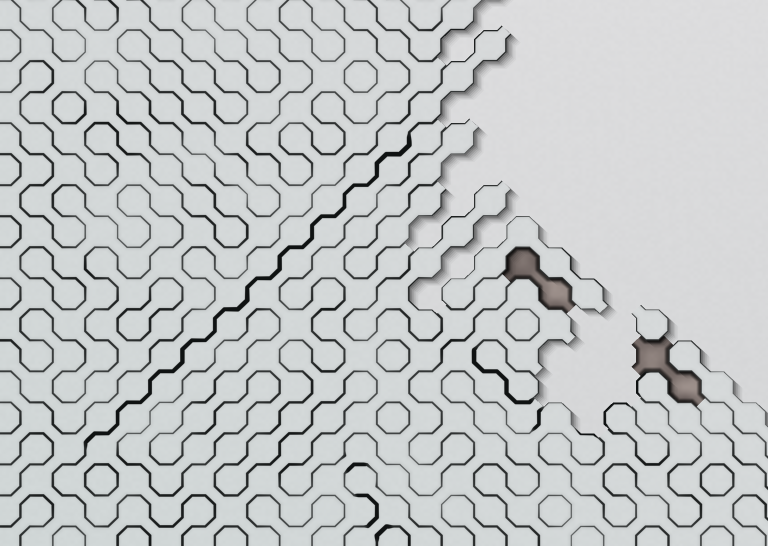
A Shadertoy shader for this pattern:

```glsl
// Pale wall relief of octagonal tiles fused into diagonal maze strips, broken away at the upper right.

float hash(vec2 p) {
    return fract(sin(dot(p, vec2(127.1, 311.7))) * 43758.5453);
}

float noise(vec2 p) {
    vec2 i = floor(p), f = fract(p);
    f = f * f * (3.0 - 2.0 * f);
    return mix(mix(hash(i), hash(i + vec2(1, 0)), f.x),
               mix(hash(i + vec2(0, 1)), hash(i + 1.0), f.x), f.y);
}

float segment(vec2 p, vec2 a, vec2 b) {
    vec2 ab = b - a;
    return length(p - a - ab * clamp(dot(p - a, ab) / dot(ab, ab), 0.0, 1.0));
}

// Direction in which a joint fuses its octagons: 1 rises to the right, -1 falls
float slant(vec2 id) {
    float across = id.x - id.y, along = id.x + id.y;
    float rising = 0.35;
    if (across > -3.0 && across < 6.0 && along > 5.0 && id.x < 16.0) rising = 0.9;
    if (abs(across + 0.5) < 1.0 && id.x > 1.0 && id.x < 13.0) rising = 1.0;
    if (id.x > 11.0 && id.x < 16.0 && id.y > 7.0) rising = 1.0;
    if (id.x > 9.0 && id.x < 13.0 && id.y > 14.0) rising = 0.1;
    if (id.x > 15.0 && along > 23.0) rising = 0.0;
    if (across == 14.0 && id.x > 17.0) rising = 1.0;
    return hash(id) < rising ? 1.0 : -1.0;
}

// Octagon that owns a point, counting its share of the joints
vec2 owner(vec2 c) {
    vec2 id = floor(c), f = fract(c) - 0.5;
    float s = slant(id);
    f.x *= s;
    vec2 side = abs(f.x - f.y) < 0.293 ? vec2(f.x + f.y) : f;
    side.x *= s;
    return id + step(0.0, side);
}

bool isHole(vec2 o) {
    float along = o.x + o.y;
    return (along == 25.0 && o.x > 15.0 && o.x < 18.0) ||
           (along == 26.0 && o.x > 19.0 && o.x < 22.0);
}

// Is the tile still on the wall?
bool isRaised(vec2 o) {
    float across = o.x - o.y, along = o.x + o.y;
    bool bare = o.x > 13.0 && along > (o.x < 20.0 ? 26.0 : 27.0);
    if (o.x < 16.0 && (across == -1.0 || across < -2.0)) bare = false;
    if (o == vec2(14, 13)) bare = false;
    bool channel = o.x > 12.0 && o.x < 16.0 && o.y > 7.0 &&
                   (across == 3.0 || across == 5.0 || o == vec2(14, 12));
    bool bay = across > 10.0 && across < 15.0 && along > 21.0 && along < 27.0;
    return !(bare || channel || bay || isHole(o));
}

// Distance to the seams between strips
float seam(vec2 c) {
    vec2 f = fract(c) - 0.5;
    f.x *= slant(floor(c));
    if (f.x < f.y) f = -f;
    vec2 a = vec2(0.293, 0), b = vec2(0, -0.293);
    return min(segment(f, a, b), min(segment(f, a, vec2(0.5, 0)), segment(f, b, vec2(0, -0.5))));
}

vec3 shade(vec2 uv, float pixel) {
    vec2 c = uv * vec2(23.7, 17.6) - 0.13;
    vec2 o = owner(c);
    float grain = 0.012 * (noise(c * 9.0) - 0.5);

    if (!isRaised(o)) {
        // Bare wall with soft shadows cast by the tiles up and to the left
        float shadow = 0.0;
        for (int k = 1; k <= 7; k++) {
            if (isRaised(owner(c + 0.055 * float(k) * vec2(-0.75, 0.66))))
                shadow += 0.19 - 0.02 * float(k);
        }
        vec3 wall = mix(vec3(0.83, 0.835, 0.84), vec3(0.865, 0.865, 0.87), uv.y);
        if (isHole(o)) {
            wall = mix(vec3(0.62, 0.57, 0.55), vec3(0.38, 0.34, 0.33), noise(c * 2.0));
            wall *= 1.0 - 0.65 * smoothstep(0.16, 0.03, seam(c));
        }
        return wall * (1.0 - 0.65 * min(shadow, 1.0)) + grain;
    }

    // Tiles, with seams of uneven width and darkness
    vec3 tile = mix(vec3(0.815, 0.84, 0.84), vec3(0.85, 0.855, 0.86), 0.5 * uv.x + 0.5 * uv.y);
    float wear = noise(c * 0.8 + 5.0);
    float halfWidth = 0.018 + 0.026 * wear;

    // Wide cracks
    float crack = segment(c, vec2(2.8, 3.3), vec2(12.3, 12.8));
    crack = min(crack, segment(c, vec2(14.5, 5.9), vec2(16.5, 3.9)));
    crack = min(crack, segment(c, vec2(10.8, 2.6), vec2(11.6, 0.4)));
    crack = min(crack, segment(c, vec2(18.0, 3.6), vec2(19.6, 5.2)));
    float wide = smoothstep(0.45, 0.25, crack);
    halfWidth += 0.035 * wide;

    float d = seam(c);
    float ink = smoothstep(pixel, -pixel, d - halfWidth) * mix(0.6 + 0.38 * wear, 1.0, wide);
    tile *= 1.0 - 0.05 * smoothstep(0.16, 0.0, d);
    return mix(tile + grain, vec3(0.06, 0.07, 0.07), ink);
}

void mainImage(out vec4 fragColor, in vec2 fragCoord) {
    // Four samples per pixel smooth the tile edges
    vec3 color = vec3(0);
    for (int k = 0; k < 4; k++) {
        vec2 jitter = vec2(k % 2, k / 2) * 0.5 - 0.25;
        color += 0.25 * shade((fragCoord + jitter) / iResolution.xy, 12.0 / iResolution.x);
    }
    fragColor = vec4(color, 1);
}
```
